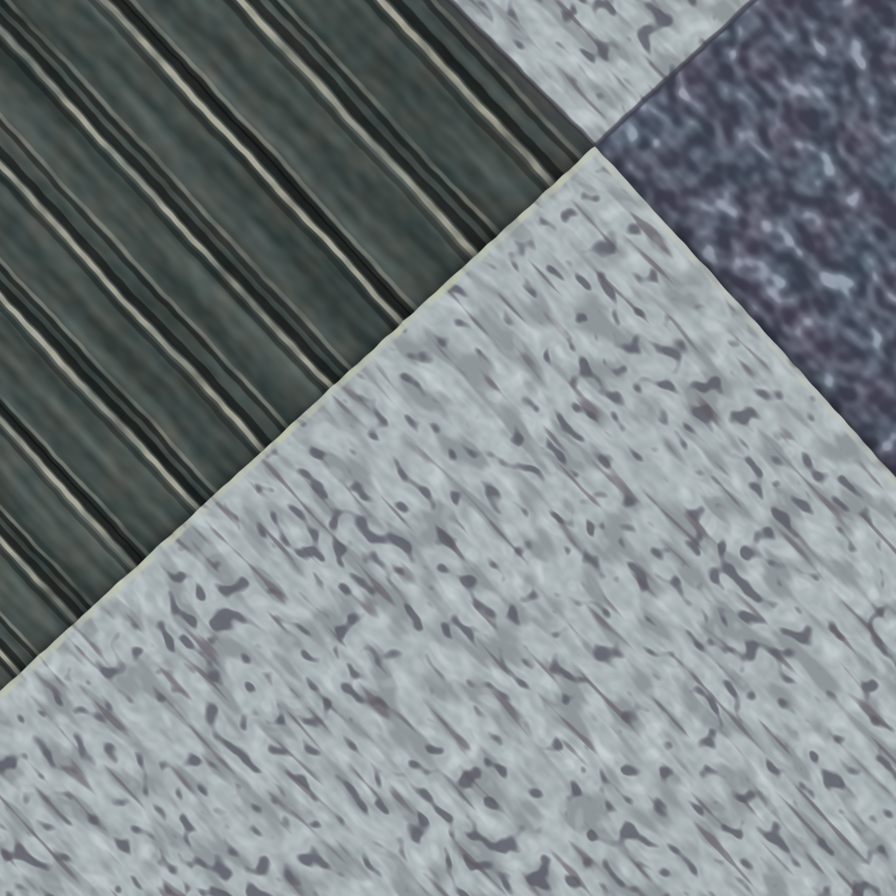
Write a Shadertoy shader that draws this texture.

```glsl
#define CORNER vec2(0.664, 0.837)
#define SEAM_SLOPE 0.916
#define GRAIN_DIR vec2(0.679, -0.734)
#define PALE vec3(0.675, 0.710, 0.722)
#define PIT vec3(0.34, 0.34, 0.385)
#define RIB_DARK vec3(0.195, 0.230, 0.220)
#define RIB_MID vec3(0.360, 0.390, 0.375)
#define RIB_LIGHT vec3(0.68, 0.67, 0.61)
#define SLATE_DARK vec3(0.235, 0.245, 0.305)
#define SLATE_LIGHT vec3(0.44, 0.47, 0.53)
#define RIM vec3(0.74, 0.76, 0.73)

vec2 hashGradient(vec2 cell) {
    vec3 h = fract(cell.xyx * vec3(0.1031, 0.1030, 0.0973));
    h += dot(h, h.yzx + 33.33);
    float angle = 6.2832 * fract((h.x + h.y) * h.z);
    return vec2(cos(angle), sin(angle));
}

float gradientNoise(vec2 p) {
    vec2 i = floor(p), f = fract(p);
    vec2 u = f * f * f * (f * (f * 6.0 - 15.0) + 10.0);
    vec2 e = vec2(1, 0);
    float low = mix(dot(hashGradient(i), f),
                    dot(hashGradient(i + e), f - e), u.x);
    float high = mix(dot(hashGradient(i + e.yx), f - e.yx),
                     dot(hashGradient(i + 1.0), f - 1.0), u.x);
    return mix(low, high, u.y);
}

// Soft line of given half width, never thinner than a pixel
float line(float d, float halfWidth, float px) {
    return 1.0 - smoothstep(halfWidth - px, halfWidth + px, abs(d));
}

// Pale plaster with short pits following the grain
vec3 plaster(vec2 g, float seamDistance) {
    float clump = gradientNoise(g * 8.0 + 3.0);
    float pits = gradientNoise(g * vec2(36, 64) + 1.2 * clump);
    float fine = gradientNoise(g * vec2(70, 95) + 17.0);
    float streak = gradientNoise(g * vec2(11, 100) + 41.0);
    float soft = gradientNoise(g * vec2(20, 34) + 9.0);
    float calm = 0.14 * (1.0 - smoothstep(0.0, 0.06, seamDistance));
    float depth = pits + 0.25 * fine + 0.3 * clump - calm;
    vec3 col = PALE + 0.08 * streak + 0.07 * fine;
    col = mix(col, vec3(0.56, 0.59, 0.605), smoothstep(-0.08, 0.35, soft + 0.6 * streak));
    col = mix(col, PIT, 0.78 * smoothstep(0.17, 0.47, depth));
    col = mix(col, vec3(0.39, 0.36, 0.39), 0.6 * smoothstep(0.27, 0.5, streak + 0.2 * pits));
    return col + 0.06 * smoothstep(0.15, 0.5, -depth);
}

// Rough blue slate
vec3 slate(vec2 g) {
    float warp = gradientNoise(g * 18.0);
    float coarse = gradientNoise(g * vec2(28, 46) + warp);
    float fine = gradientNoise(g * vec2(60, 85) + 23.0);
    float tone = 0.46 + 0.85 * coarse + 0.55 * fine;
    vec3 col = mix(SLATE_DARK, SLATE_LIGHT, smoothstep(0.0, 1.0, tone));
    col += vec3(0.035, -0.01, 0.0) * warp;
    return col + 0.15 * smoothstep(0.25, 0.55, coarse + 0.4 * fine);
}

// Dark ridged panel; hit is where the ridge meets the seam
vec3 ribs(vec2 g, float hit, float px) {
    float wobble = 0.0025 * gradientNoise(vec2(g.x * 9.0, hit * 25.0));
    float root = sqrt(max(0.00424 + 0.00624 * (hit + wobble - 0.0846), 0.0));
    float n = (root - 0.0651) / 0.00312;
    float t = fract(n + 0.5) - 0.5;
    float id = floor(n + 0.5);
    float cellPx = px * 11.0;

    float bands = gradientNoise(vec2(g.x * 2.0, n * 3.7));
    float threads = gradientNoise(vec2(g.x * 7.0, n * 9.0) + 5.0);
    float grit = gradientNoise(g * vec2(45, 85) + 31.0);
    float tone = 0.46 + 0.75 * bands + 0.5 * threads + 0.3 * grit;
    vec3 col = mix(RIB_DARK, RIB_MID, clamp(tone, 0.0, 1.2));
    col += vec3(0.03, 0.0, -0.01) * gradientNoise(g * 30.0);

    float wear = clamp(0.72 + 0.7 * gradientNoise(vec2(g.x * 8.0, id * 3.3))
                       + 0.4 * grit, 0.15, 0.95);
    float second = 0.29 + 0.08 * sin(id * 4.7);
    col *= 1.0 - 0.5 * line(t - 0.095, 0.045, cellPx);
    col *= 1.0 - 0.3 * line(t + 0.09, 0.03, cellPx);
    col *= 1.0 - 0.4 * line(t - second + 0.06, 0.03, cellPx);
    col = mix(col, RIB_LIGHT, wear * line(t, 0.030, cellPx));
    return mix(col, RIB_LIGHT, 0.45 * wear * line(t - second, 0.022, cellPx));
}

void mainImage(out vec4 fragColor, in vec2 fragCoord) {
    vec2 uv = fragCoord / iResolution.xy;
    float px = 1.0 / iResolution.y;
    vec2 d = uv - CORNER;
    vec2 g = vec2(dot(uv, GRAIN_DIR), dot(uv, vec2(-GRAIN_DIR.y, GRAIN_DIR.x)));

    // Signed distances to the rising and falling seams
    float ragged = 0.0015 * gradientNoise(uv * 50.0);
    float rise = (d.y - SEAM_SLOPE * d.x) / 1.356 + ragged;
    float fall = (d.y + d.x + max(d.x, 0.0) * (0.085 + 0.05 * d.x)) / 1.45 + ragged;
    float above = smoothstep(-px, px, rise);
    float right = smoothstep(-px, px, fall);

    // Four panels around the corner
    float hit = uv.x + rise * 1.356 / 1.996;
    vec3 pale = plaster(g, min(abs(rise), abs(fall)));
    vec3 ridged = ribs(g, hit, px);
    ridged *= 1.0 - 0.35 * exp(-abs(rise) * 130.0);
    ridged = mix(ridged, vec3(0.24, 0.23, 0.25), 0.6 * exp(-abs(fall) * 75.0));
    vec3 stone = slate(g) * (1.0 - 0.4 * exp(-abs(fall) * 140.0));
    vec3 col = mix(mix(pale, stone, right), mix(ridged, pale, right), above);

    // Worn pale rims on the lower panel, dark joint on the upper seam
    float chips = 0.55 + 0.8 * gradientNoise(uv * 42.0 + 7.0);
    float lower = (1.0 - above) * (1.0 - right);
    col = mix(col, RIM - vec3(0.0, 0.0, 0.06), lower * chips * line(rise + 0.004, 0.004, 2.0 * px));
    col = mix(col, RIM, lower * chips * line(fall + 0.004, 0.004, 2.0 * px));
    col = mix(col, vec3(0.25, 0.25, 0.29), 0.75 * right * line(rise, 0.003, 1.5 * px));
    col = mix(col, vec3(0.22, 0.21, 0.23), 0.7 * above * line(fall, 0.003, 1.5 * px));
    fragColor = vec4(clamp(col, 0.0, 1.0), 1.0);
}
```
